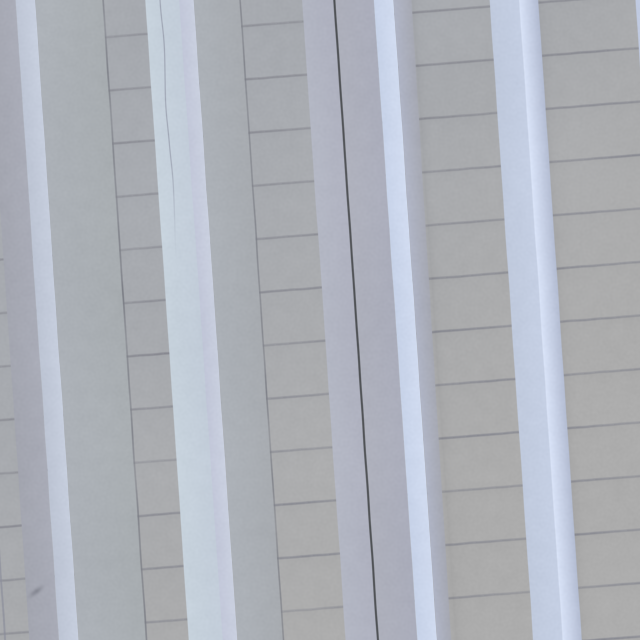
Reproduce this texture procedurally as a Shadertoy shader.

```glsl
// Pale painted siding with leaning vertical boards, soft shadows and fine seams.

vec2 hashGradient(vec2 cell) {
    vec2 h = vec2(dot(cell, vec2(127.1, 311.7)), dot(cell, vec2(269.5, 183.3)));
    return fract(sin(h) * 43758.5) * 2.0 - 1.0;
}

float gradientNoise(vec2 p) {
    vec2 i = floor(p), f = fract(p);
    vec2 w = f * f * f * (f * (f * 6.0 - 15.0) + 10.0);
    vec2 e = vec2(0.0, 1.0);
    float low = mix(dot(hashGradient(i), f),
                    dot(hashGradient(i + e.yx), f - e.yx), w.x);
    float high = mix(dot(hashGradient(i + e.xy), f - e.xy),
                     dot(hashGradient(i + e.yy), f - e.yy), w.x);
    return mix(low, high, w.y);
}

// Coverage of a soft line whose distance is d.
float stroke(float d, float halfWidth, float soft) {
    return 1.0 - smoothstep(halfWidth - soft, halfWidth + soft, abs(d));
}

// Paints a board from left to right, shading between two colours.
void board(inout vec3 col, float u, float left, float right,
           vec3 leftTone, vec3 rightTone, float soft) {
    float cover = smoothstep(left - soft, left + soft, u)
                * (1.0 - smoothstep(right - soft, right + soft, u));
    float across = clamp((u - left) / (right - left), 0.0, 1.0);
    col = mix(col, mix(leftTone, rightTone, across), cover);
}

void mainImage(out vec4 fragColor, in vec2 fragCoord) {
    vec2 p = fragCoord / iResolution.xy;
    float down = 1.0 - p.y;
    float soft = max(0.0013, 0.8 / iResolution.x);

    // Board space leans to the right on the way down.
    float u = p.x - 0.068 * down + 0.0008 * gradientNoise(vec2(p.x * 9.0, down * 12.0));

    // Siding: warmer toward the lower right, twelve courses down.
    vec3 col = mix(vec3(0.655, 0.668, 0.69), vec3(0.675, 0.675, 0.675),
                   smoothstep(0.4, 1.6, p.x + down));
    float course = (down + 0.08 * p.x - 0.0713) / 0.0836;
    float id = floor(course + 0.5);
    float lap = (course - id) * 0.0836 + 0.0007 * gradientNoise(vec2(p.x * 40.0, id * 3.7));
    float wear = 0.75 + 0.6 * gradientNoise(vec2(p.x * 7.0, id * 1.37 + 0.4));
    col = mix(col, vec3(0.55, 0.555, 0.585), wear * stroke(lap, 0.0018, 0.0016));
    col -= 0.012 * exp(-max(lap, 0.0) * 90.0) * step(0.0, lap);

    // Shade where the siding meets the boards.
    col -= 0.03 * exp(-abs(u - 0.84) * 120.0);
    col -= 0.025 * exp(-abs(u - 0.645) * 150.0);

    // Far left board and its thin edge.
    vec3 lilac = vec3(0.665, 0.675, 0.72);
    board(col, u, -0.022, 0.024, vec3(0.64, 0.65, 0.69), lilac, soft);
    col = mix(col, vec3(0.55, 0.56, 0.61), 0.7 * stroke(u + 0.06, 0.0015, soft));

    // First bright edge and wide face.
    board(col, u, 0.024, 0.055, vec3(0.74, 0.77, 0.83), vec3(0.78, 0.81, 0.87), soft);
    board(col, u, 0.055, 0.160, vec3(0.675, 0.695, 0.72), vec3(0.66, 0.68, 0.695), soft);

    // Cracked bright board with a raised strip and a shaded return.
    board(col, u, 0.227, 0.289, vec3(0.78, 0.825, 0.865), vec3(0.76, 0.80, 0.85), soft);
    board(col, u, 0.280, 0.303, vec3(0.76, 0.78, 0.85), vec3(0.79, 0.815, 0.875), soft);
    board(col, u, 0.303, 0.374, vec3(0.675, 0.695, 0.72), vec3(0.655, 0.67, 0.69), soft);
    float crack = u - 0.249 + 0.007 * gradientNoise(vec2(3.3, down * 9.0));
    col = mix(col, vec3(0.58, 0.60, 0.66),
              0.75 * stroke(crack, 0.0009, soft) * (1.0 - smoothstep(0.22, 0.42, down)));

    // Paired faces with a bright edge and narrow return.
    board(col, u, 0.472, 0.522, vec3(0.70, 0.715, 0.765), vec3(0.685, 0.695, 0.75), soft);
    board(col, u, 0.522, 0.584, vec3(0.68, 0.69, 0.735), vec3(0.67, 0.68, 0.735), soft);
    board(col, u, 0.584, 0.615, vec3(0.78, 0.825, 0.91), vec3(0.82, 0.86, 0.94), soft);
    board(col, u, 0.615, 0.643 - 0.006 * down, vec3(0.69, 0.71, 0.775),
          vec3(0.65, 0.66, 0.70), soft);

    // Right board with a rounded highlight.
    board(col, u, 0.765, 0.812, vec3(0.75, 0.79, 0.865), vec3(0.77, 0.81, 0.89), soft);
    board(col, u, 0.811, 0.841, vec3(0.85, 0.89, 0.97), vec3(0.70, 0.735, 0.82), soft);
    board(col, u, 0.993, 1.05, vec3(0.75, 0.79, 0.88), vec3(0.80, 0.84, 0.93), soft);

    // Dark seams at board edges and the open joint.
    float worn = 0.7 + 0.5 * gradientNoise(vec2(u * 5.0, down * 14.0));
    float seams = stroke(u - 0.161, 0.0013, soft) + stroke(u - 0.375, 0.0012, soft);
    col = mix(col, vec3(0.49, 0.50, 0.53), clamp(seams * worn, 0.0, 1.0));
    col = mix(col, vec3(0.27, 0.28, 0.29), 0.9 * stroke(u - 0.5225, 0.0016, soft));

    // Small scuff, uneven light and fine grain.
    vec2 scuff = p - vec2(0.057, 0.076);
    col -= 0.12 * exp(-pow(dot(scuff, vec2(0.6, -0.8)) / 0.004, 2.0)
                      - pow(dot(scuff, vec2(0.8, 0.6)) / 0.011, 2.0));
    col += 0.014 * gradientNoise(p * 5.0) + 0.012 * gradientNoise(p * 45.0);
    col += 0.014 * gradientNoise(p * 190.0);
    fragColor = vec4(clamp(col, 0.0, 1.0), 1.0);
}
```
